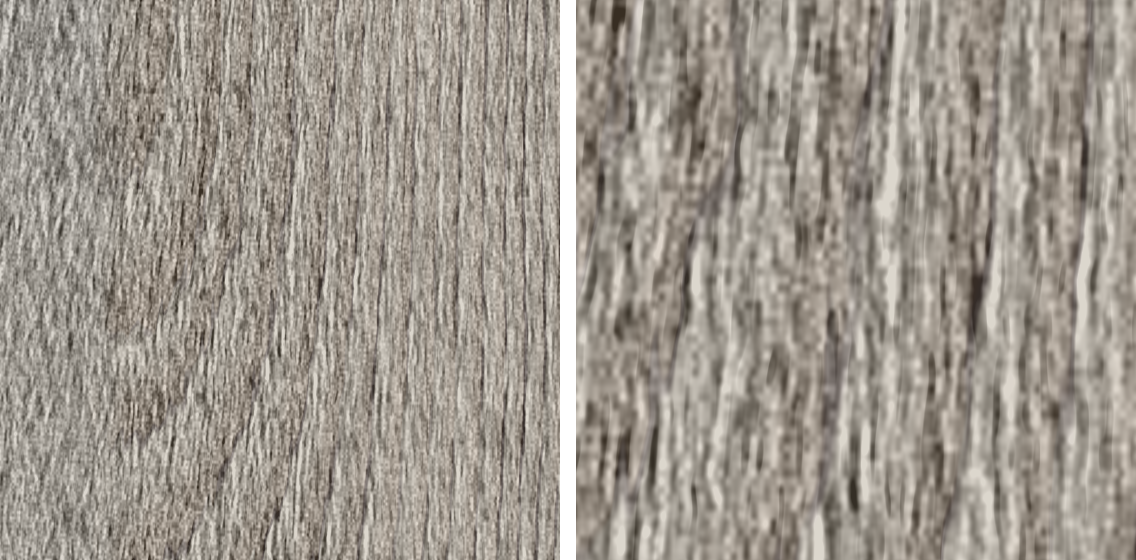
Left: the whole. Right: its middle third, enlarged.
Write a Shadertoy shader that draws this texture.

```glsl
// Weathered grey-brown oak: nested elliptical growth rings fade from finely
// speckled brown into a frayed dark line, then bold pale streaks. Stretched noise
// adds dashes and pores, and a cross-creased strip runs down the left side.

float hash(vec2 p) {
    vec3 q = fract(vec3(p.xyx) * 0.1031);
    q += dot(q, q.yzx + 33.33);
    return fract((q.x + q.y) * q.z);
}

float noise(vec2 p) {
    vec2 i = floor(p), f = fract(p);
    f = f * f * (3.0 - 2.0 * f);
    return mix(mix(hash(i), hash(i + vec2(1, 0)), f.x),
               mix(hash(i + vec2(0, 1)), hash(i + vec2(1, 1)), f.x), f.y);
}

// Side-lit relief: the difference of two neighbouring heights
float emboss(vec2 p) {
    return noise(p) - noise(p + vec2(0.8, 0.15));
}

// Thin dark creases along the mid level of a noise field
float crease(vec2 p) {
    return smoothstep(0.8, 1.0, 1.0 - abs(2.0 * noise(p) - 1.0));
}

void mainImage(out vec4 fragColor, in vec2 fragCoord) {
    vec2 p = fragCoord / iResolution.y;
    float fromTop = 1.0 - p.y;

    // Fibre coordinates: nearly vertical, leaning and slightly wavering
    vec2 g = p;
    g.x -= 0.08 * p.y * smoothstep(0.9, 0.3, p.x);
    g.x += 0.012 * (noise(p * vec2(7.0, 4.0)) - 0.5);
    g.x += 0.005 * (noise(p * vec2(24.0, 15.0) + 9.0) - 0.5);
    g.x += 0.003 * (noise(p * vec2(60.0, 50.0) + 17.0) - 0.5);

    float rightSide = smoothstep(0.45, 0.75, p.x);
    float leftStrip = smoothstep(0.24, 0.16, p.x + 0.05 * (noise(g * vec2(70.0, 7.0)) - 0.5));

    // Growth rings: ellipses around the top of the strip, closer together outwards
    float squash = 0.32 * mix(1.0, 0.5, smoothstep(0.35, 0.9, p.x));
    float radius = length(vec2(p.x - 0.2, fromTop * squash));
    radius += 0.016 * (noise(p * vec2(6.0, 3.0) + 4.0) - 0.5);
    radius += mix(0.016, 0.003, rightSide) * (noise(g * vec2(120.0, 15.0) + 3.0) - 0.5);
    radius += mix(0.006, 0.004, rightSide) * (noise(g * vec2(60.0, 24.0) + 33.0) - 0.5);
    float phase = 7.0 * radius + 14.0 * radius * radius;
    phase += 0.9 * (noise(vec2(radius * 16.0, 2.5)) - 0.5);
    float ring = fract(phase);
    float rings = 1.0 - leftStrip;
    float toEdge = min(ring, 1.0 - ring) / (7.0 + 28.0 * radius);

    float band = smoothstep(0.25, 0.85, ring) * smoothstep(1.0, 0.95, ring) * rings;
    band *= 0.6 + 0.4 * hash(vec2(floor(phase), 7.0));
    float line = smoothstep(0.0045, 0.0008, toEdge) * rings;
    line *= 0.5 + 0.5 * hash(vec2(floor(phase + 0.5), 3.0));
    line *= smoothstep(0.1, 0.5, noise(g * vec2(80.0, 12.0) + 21.0));
    float pale = smoothstep(0.0, 0.1, ring) * smoothstep(0.5, 0.15, ring) * rings;

    // Fine fibres, pores, long cracks and speckle
    float fibre = emboss(g * vec2(140.0, 20.0));
    float dash = emboss(g * vec2(205.0, 62.0) + 40.0);
    float pore = smoothstep(0.56, 0.84, noise(g * vec2(205.0, 38.0) + 70.0));
    float crack = smoothstep(0.84, 1.0, 1.0 - abs(2.0 * noise(g * vec2(40.0, 2.0) + 61.0) - 1.0));
    crack *= smoothstep(0.3, 0.65, noise(g * vec2(70.0, 12.0) + 87.0));
    float speckle = noise(p * vec2(255.0, 200.0)) - 0.5;
    float streak = noise(g * vec2(70.0, 6.0) + 15.0) - 0.5;

    // Left strip: slanted dashes and long crossing creases
    vec2 rise = vec2(g.x - 0.2 * p.y, p.y);
    vec2 fall = vec2(g.x + 0.27 * p.y, p.y);
    float relief = emboss(rise * vec2(110.0, 30.0)) + 0.5 * emboss(fall * vec2(80.0, 18.0) + 5.0);
    float creases = crease(fall * vec2(26.0, 3.5)) + 0.7 * crease(rise * vec2(30.0, 5.0) + 8.0);

    // Broad light, then all layers summed into one tone
    float tone = 0.662 + 0.028 * rightSide - 0.014 * leftStrip;
    tone += 0.035 * (noise(p * vec2(4.0, 3.0) + 31.0) - 0.5);
    tone -= 0.03 * smoothstep(0.9, 1.0, p.x) * smoothstep(0.6, 0.1, p.y);
    tone -= band * mix(0.075, 0.025, rightSide) + line * mix(0.2, 0.27, rightSide);
    tone += pale * (0.02 + 0.17 * fibre);
    tone += 0.03 * streak;
    tone -= crack * mix(0.03, 0.13, rightSide) * rings;
    tone += fibre * mix(0.2, 0.15, rightSide) * (1.0 - 0.5 * band) * mix(1.0, 0.6, leftStrip);
    tone += dash * mix(0.24, 0.17, rightSide);
    tone -= pore * mix(0.18, 0.12, rightSide) * mix(1.0, 0.6, leftStrip);
    tone += speckle * (mix(0.22, 0.16, rightSide) + 0.06 * band);
    tone += leftStrip * (0.2 * relief - 0.07 * creases);

    // Dark line where the creased strip meets the rings
    float seam = smoothstep(0.005, 0.0, abs(g.x + 0.06 * p.y - 0.205));
    tone -= 0.1 * seam * noise(g * vec2(40.0, 8.0) + 50.0);
    tone = clamp(tone, 0.2, 0.86);

    // Warm brown bands, cool grey strip brightest towards the top left
    vec3 color = tone + vec3(0.004, -0.018, -0.056);
    color += band * vec3(0.012, -0.006, -0.012);
    float cool = leftStrip * (0.3 + 0.4 * smoothstep(0.3, 1.0, p.y));
    color += cool * vec3(-0.01, 0.002, 0.022);
    color += line * vec3(0.0, -0.01, 0.015);
    fragColor = vec4(color, 1.0);
}
```
